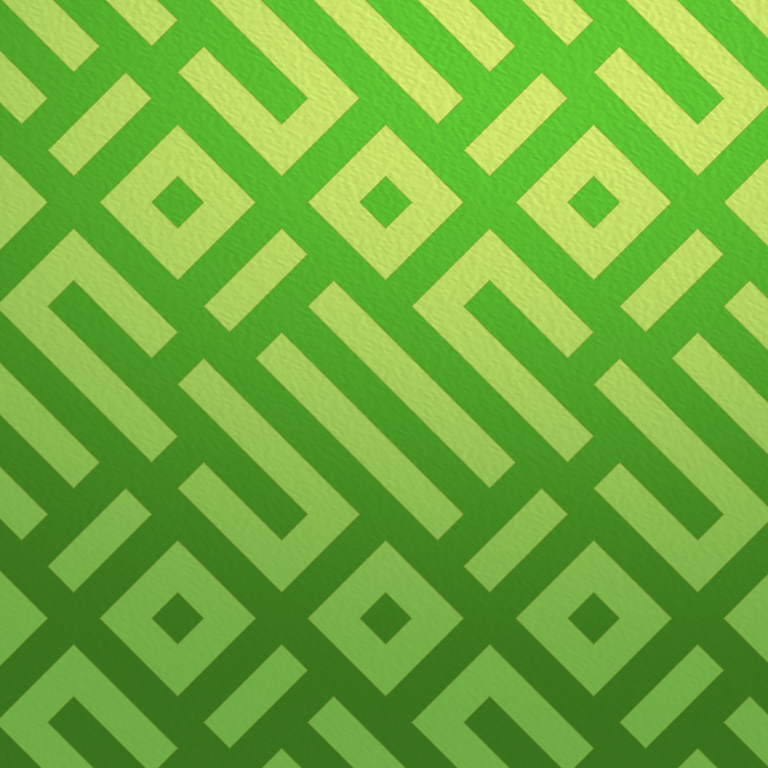
Write a WebGL 1 fragment shader that draws this pattern.

```glsl
precision highp float;
// Diagonal maze of bars, hooks and square rings, light green on dark green.
// One half motif of boxes is repeated on a square lattice and turned by 180
// degrees; an elliptical glow and fine slanted grain shade the surface.
uniform vec2 u_resolution;

const float REPEATS = 24.0 / 13.0;        // motifs across and down
const float PERIOD = 16.0;                // lattice period in grid units
const vec2 ORIGIN = vec2(0.2314, 0.7366); // centre of one ring

float hash(vec2 p) {
  vec3 q = fract(p.xyx * vec3(0.1031, 0.1030, 0.0973));
  q += dot(q, q.yzx + 33.33);
  return fract((q.x + q.y) * q.z);
}

float valueNoise(vec2 p) {
  vec2 i = floor(p);
  vec2 f = fract(p);
  f = f * f * (3.0 - 2.0 * f);
  float low = mix(hash(i), hash(i + vec2(1.0, 0.0)), f.x);
  float high = mix(hash(i + vec2(0.0, 1.0)), hash(i + 1.0), f.x);
  return mix(low, high, f.y);
}

// Turns diagonal axes into upright ones; half of it is its own inverse.
vec2 swapAxes(vec2 p) {
  return vec2(p.x + p.y, p.x - p.y);
}

// Offset to the nearest repeat of a centre, in diagonal cells.
vec2 nearestRepeat(vec2 p, vec2 centre) {
  vec2 upright = swapAxes(p - centre);
  upright = mod(upright + 0.5 * PERIOD, PERIOD) - 0.5 * PERIOD;
  return 0.5 * swapAxes(upright);
}

float boxDistance(vec2 p, vec2 halfSize) {
  vec2 d = abs(p) - halfSize;
  return length(max(d, 0.0)) + min(max(d.x, d.y), 0.0);
}

float bar(vec2 p, vec2 centre, vec2 halfSize) {
  return boxDistance(nearestRepeat(p, centre), halfSize);
}

float ring(vec2 p, vec2 centre) {
  vec2 q = nearestRepeat(p, centre);
  return max(boxDistance(q, vec2(1.5)), -boxDistance(q, vec2(0.5)));
}

// Hook with one short and one long arm.
float hook(vec2 p) {
  float arms = min(bar(p, vec2(-0.5, 3.0), vec2(2.0, 0.5)),
                   bar(p, vec2(-1.5, 5.0), vec2(3.0, 0.5)));
  return min(arms, bar(p, vec2(1.0, 4.0), vec2(0.5, 1.5)));
}

float patternDistance(vec2 p) {
  float d = min(ring(p, vec2(0.0)), ring(p, vec2(4.0)));
  for (int i = 0; i < 2; i++) {
    vec2 q = i == 0 ? p : -p;
    d = min(d, bar(q, vec2(3.0, 0.0), vec2(0.5, 1.5)));
    d = min(d, bar(q, vec2(8.0, 1.0), vec2(3.5, 0.5)));
    d = min(d, hook(q));
  }
  return d;
}

// Wide highlight near the upper right, fading downward.
float glow(vec2 uv) {
  vec2 q = (uv - vec2(0.72, 0.95)) * vec2(0.6, 1.0);
  return 1.0 - smoothstep(0.05, 0.92, length(q));
}

// Slanted relief from the difference of two shifted noise samples.
float grain(vec2 uv) {
  vec2 q = vec2(uv.x - 0.5 * uv.y, uv.y + 0.5 * uv.x) * vec2(150.0, 260.0);
  return valueNoise(q) - valueNoise(q + vec2(0.5, 0.8));
}

void main() {
  float side = min(u_resolution.x, u_resolution.y);
  vec2 uv = gl_FragCoord.xy / side;

  // Diagonal cell coordinates, one unit per bar width
  float scale = REPEATS * PERIOD;
  vec2 grid = (uv - ORIGIN) * vec2(scale, -scale);
  vec2 cell = 0.5 * swapAxes(grid);
  float pixel = scale / (side * sqrt(2.0));

  float d = patternDistance(cell);
  float shape = 1.0 - smoothstep(-0.7 * pixel, 0.7 * pixel, d);
  float rim = 1.0 - smoothstep(0.0, 0.018 + pixel, abs(d));

  // Shade both greens by the glow
  float light = glow(uv);
  vec3 ground = mix(vec3(0.225, 0.45, 0.11), vec3(0.37, 0.78, 0.195), light);
  vec3 stripe = mix(vec3(0.443, 0.677, 0.275), vec3(0.816, 0.904, 0.422), light);
  vec3 colour = mix(ground, stripe, shape);

  // Faint brown rim and grain, stronger in the light
  colour = mix(colour, vec3(0.48, 0.50, 0.14), 0.3 * rim);
  colour *= 1.0 + grain(uv) * mix(0.03, 0.09, light);

  gl_FragColor = vec4(colour, 1.0);
}
```
